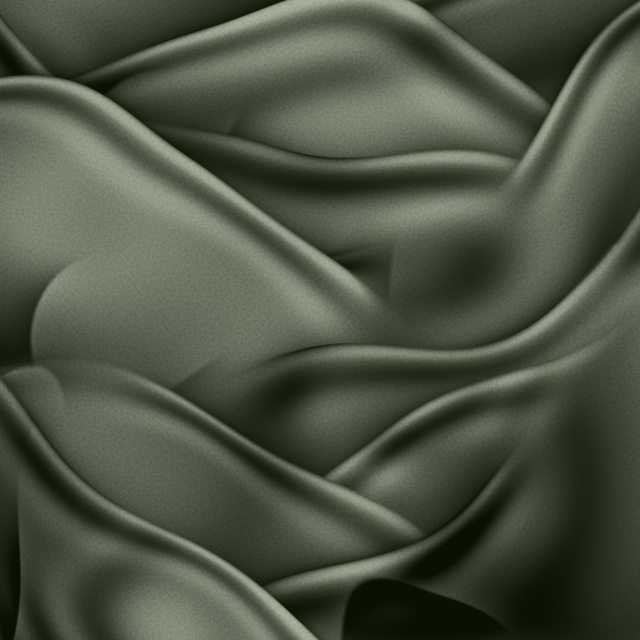
A WebGL 1 fragment shader for this texture:

```glsl
precision highp float;
// Draped green satin: overlapping sheets with bright hems, pinched pleats and deep creases.
uniform vec2 u_resolution;

#define SHEETS 10
#define SPACING 0.11
#define SLANT 0.62
#define BEND 0.25
#define FOLDS 2.1
#define CONTRAST 0.92
#define HEM_GLOW 0.24
#define CREASE 0.8
#define EDGE_SOFT 0.0017
#define GRAIN 0.065
#define SHADOW_GREEN vec3(0.05, 0.08, 0.02)
#define LIGHT_GREEN vec3(0.58, 0.62, 0.54)

const float TAU = 6.28318;

float hash(vec2 p) {
  return fract(sin(dot(p, vec2(127.1, 311.7))) * 43758.5453);
}

vec2 slope(vec2 cell) {
  float a = TAU * hash(cell);
  return vec2(cos(a), sin(a));
}

// Gradient noise, roughly -0.7 to 0.7
float noise(vec2 p) {
  vec2 i = floor(p), f = p - i;
  vec2 u = f * f * f * (f * (f * 6.0 - 15.0) + 10.0);
  vec2 e = vec2(1.0, 0.0);
  float low = mix(dot(slope(i), f), dot(slope(i + e.xy), f - e.xy), u.x);
  float high = mix(dot(slope(i + e.yx), f - e.yx), dot(slope(i + e.xx), f - e.xx), u.x);
  return mix(low, high, u.y);
}

float bump(float x, float center, float width) {
  float d = (x - center) / width;
  return exp(-d * d);
}

// Pinched pleat: a lit lip against a dark valley, along a wandering line that fades out
float pleat(vec2 s) {
  float d = noise(s * vec2(1.5, 0.9) + 53.1);
  float valley = -exp(-max(-d, 0.0) / 0.13);
  float lip = 0.55 * exp(-max(d, 0.0) / 0.07);
  float strength = smoothstep(0.0, 0.32, noise(s * 1.2 + 71.9));
  return strength * mix(valley, lip, smoothstep(-0.012, 0.012, d));
}

// Brightness of the cloth: broad swells, local ripples, pleats and drifting sheen
float satin(float along, float depth, float seed) {
  vec2 s = vec2(along * 2.0, depth * 2.5) + seed * vec2(17.3, 9.1);
  float lean = 2.6 * (hash(vec2(seed, 3.0)) - 0.5);
  float phase = TAU * (FOLDS * depth + lean * along + 1.15 * noise(s)) + seed * 2.0;
  float swell = sin(phase + 0.7 * sin(phase));
  float rippled = smoothstep(-0.1, 0.4, noise(s * 0.9 + 9.4));
  float ripple = sin(2.4 * phase + 5.0 * noise(s * 1.7 + 4.2)) * rippled;
  float sheen = noise(s * 0.8 + 31.7);
  float form = 0.17 * swell + 0.16 * ripple + 0.36 * sheen + 0.32 * pleat(s);
  return 0.465 + CONTRAST * form;
}

// Lays one sheet, which hangs below its curved edge, over the tone beneath
float laySheet(float tone, vec2 uv, float index) {
  float angle = SLANT * sin(2.4 * index + 1.0);
  float c = cos(angle), s = sin(angle);
  vec2 p = uv - vec2(0.5, 1.0 - SPACING * index);
  vec2 q = vec2(c * p.x + s * p.y, c * p.y - s * p.x);
  float seed = index + 1.0;

  // Curved edge, and where it melts into the cloth behind
  float arch = 0.5 * sin(index * 1.9 + 0.6) * (0.12 - q.x * q.x);
  float edge = arch + BEND * noise(vec2(q.x * 1.9 + seed * 7.7, seed * 3.37));
  float depth = edge - q.y;
  float melt = smoothstep(0.08, 0.42, noise(vec2(q.x * 2.1 + seed * 5.3, seed * 1.71)));
  float width = mix(EDGE_SOFT, 0.08, melt * melt);
  float crisp = 1.0 - melt;

  // Shadow thrown on the cloth behind
  float gap = max(-depth, 0.0);
  float reach = 0.6 + 1.1 * noise(vec2(q.x * 2.6 - seed * 4.1, seed * 2.63));
  float shade = clamp(reach, 0.08, 1.0) * (0.65 * exp(-gap / 0.06) + 0.35 * exp(-gap / 0.01));
  tone *= 1.0 - CREASE * crisp * shade;

  // Rolled hem: thin glow, dark gutter, then a soft second ridge
  float roll = 0.019 + 0.02 * noise(vec2(q.x * 2.3, seed * 6.4));
  float hem = HEM_GLOW * bump(depth, roll * 0.6, roll * 0.5);
  hem -= 0.21 * bump(depth, roll * 2.2, roll * 0.9);
  hem += 0.12 * bump(depth, roll * 4.2, roll * 1.3);
  hem -= 0.18 * bump(depth, 0.0, 0.004);
  float sheet = satin(q.x, depth, seed) + crisp * hem;

  return mix(tone, sheet, smoothstep(-width, width, depth));
}

void main() {
  vec2 uv = gl_FragCoord.xy / u_resolution.y;

  // Sheets from back to front
  float tone = satin(uv.x, 1.0 - uv.y, 11.0);
  for (int i = 0; i < SHEETS; i++) {
    tone = laySheet(tone, uv, float(i));
  }

  // Fine weave on a slanted grid, most visible in the light
  vec2 thread = vec2(0.8 * uv.x + 0.6 * uv.y, 0.8 * uv.y - 0.6 * uv.x);
  float weave = noise(thread * 235.0);
  tone = max(tone, 0.03);

  // Satin response: deep shadows, steep lights with a soft ceiling
  float light = max(-0.055 + 0.92 * tone + 0.73 * tone * tone, -0.04);
  float excess = max(light - 0.85, 0.0);
  light = min(light, 0.85) + 0.3 * (1.0 - exp(-excess / 0.3));
  light += 1.5 * GRAIN * weave * smoothstep(0.0, 0.6, tone);
  gl_FragColor = vec4(mix(SHADOW_GREEN, LIGHT_GREEN, light), 1.0);
}
```
